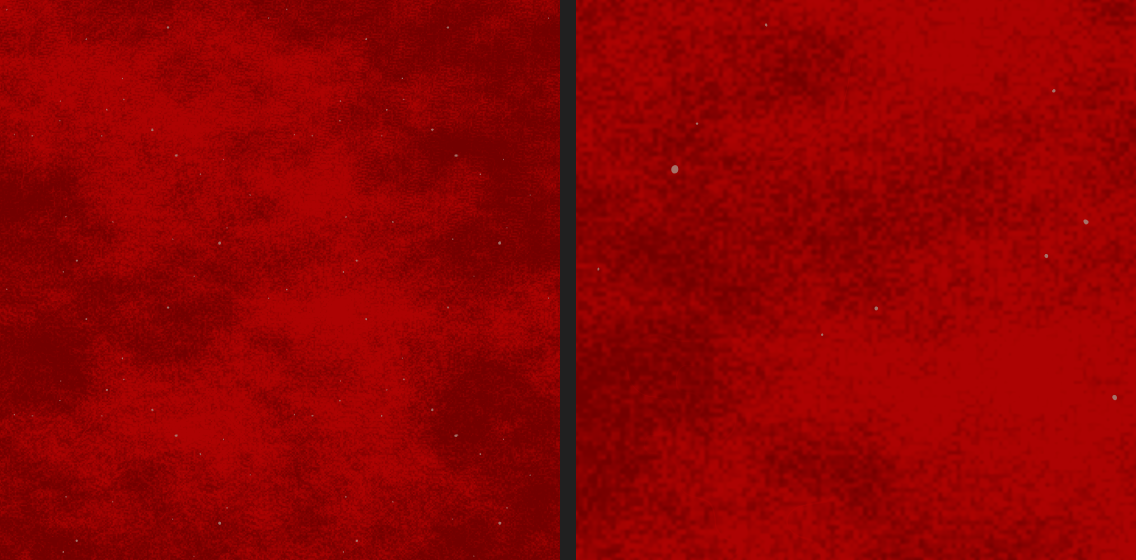
Left: the whole. Right: its middle third, enlarged.
This texture is drawn by a Shadertoy shader. Its source:

```glsl
// Worn crimson grunge: cloudy dark stains, fine grain, faint scratches and sparse pale chips.
#define PATCH_SCALE 4.0
#define OCTAVES 7
#define ROUGHNESS 0.75
#define GRAIN_SCALE 360.0
#define GRAIN_AMOUNT 0.85
#define CONTRAST_RANGE 0.80
#define SCRATCH_AMOUNT 0.22
#define CHIP_CELLS 24.0
#define CHIP_CHANCE 0.16
#define DARK_RED vec3(0.45, 0.0, 0.0)
#define LIGHT_RED vec3(0.68, 0.012, 0.01)
#define CHIP_COLOR vec3(0.66, 0.52, 0.48)

float hash(vec2 p) {
    return fract(sin(dot(p, vec2(127.1, 311.7))) * 43758.5);
}

// Smooth value noise centred on zero
float noise(vec2 p) {
    vec2 cell = floor(p);
    vec2 f = fract(p);
    f = f * f * (3.0 - 2.0 * f);
    float low = mix(hash(cell), hash(cell + vec2(1.0, 0.0)), f.x);
    float high = mix(hash(cell + vec2(0.0, 1.0)), hash(cell + vec2(1.0)), f.x);
    return mix(low, high, f.y) - 0.5;
}

// Rough cloud layers, stretched sideways
float stains(vec2 uv) {
    vec2 p = uv * PATCH_SCALE * vec2(0.85, 1.2);
    float sum = 0.0;
    float amplitude = 1.0;
    for (int i = 0; i < OCTAVES; i++) {
        sum += amplitude * noise(p);
        p = p * 2.03 + vec2(17.3, 9.7);
        amplitude *= ROUGHNESS;
    }
    return sum;
}

// Thin broken hairlines along the zero contours of noise
float scratches(vec2 uv) {
    vec2 p = uv * 20.0 + 1.5 * noise(uv * 45.0);
    float ridge = 1.0 - smoothstep(0.0, 0.035, abs(noise(p + 31.0)));
    return ridge * smoothstep(0.05, 0.25, noise(uv * 13.0 + 71.0));
}

// Tiny irregular chips, repeated twice across the canvas
float chips(vec2 uv, float pixel) {
    vec2 grid = uv * CHIP_CELLS;
    vec2 id = mod(floor(grid), CHIP_CELLS * 0.5) + 53.0;
    vec2 center = 0.15 + 0.7 * vec2(hash(id), hash(id + 19.0));
    vec2 offset = (fract(grid) - center) / CHIP_CELLS;
    offset.x *= mix(0.7, 1.5, hash(id + 41.0));
    float size = hash(id + 67.0);
    float radius = mix(0.0005, 0.0024, size * size * size);
    float ragged = 0.0012 * noise(uv * 420.0);
    float shape = 1.0 - smoothstep(-0.5 * pixel, pixel, length(offset) + ragged - radius);
    return shape * step(hash(id + 83.0), CHIP_CHANCE);
}

void mainImage(out vec4 fragColor, in vec2 fragCoord) {
    vec2 uv = fragCoord / iResolution.y;
    float pixel = 1.0 / iResolution.y;

    // Stains with a slight lean toward a brighter left side
    float tone = stains(uv) + 0.25 * (0.5 - uv.x);
    tone += GRAIN_AMOUNT * noise(uv * GRAIN_SCALE);
    tone += SCRATCH_AMOUNT * scratches(uv);

    // Spread the tones evenly between dark and light red
    float light = smoothstep(-CONTRAST_RANGE, CONTRAST_RANGE, tone);
    vec3 color = mix(DARK_RED, LIGHT_RED, pow(light, 1.15));

    color = mix(color, CHIP_COLOR, 0.85 * chips(uv, pixel));
    fragColor = vec4(color, 1.0);
}
```
